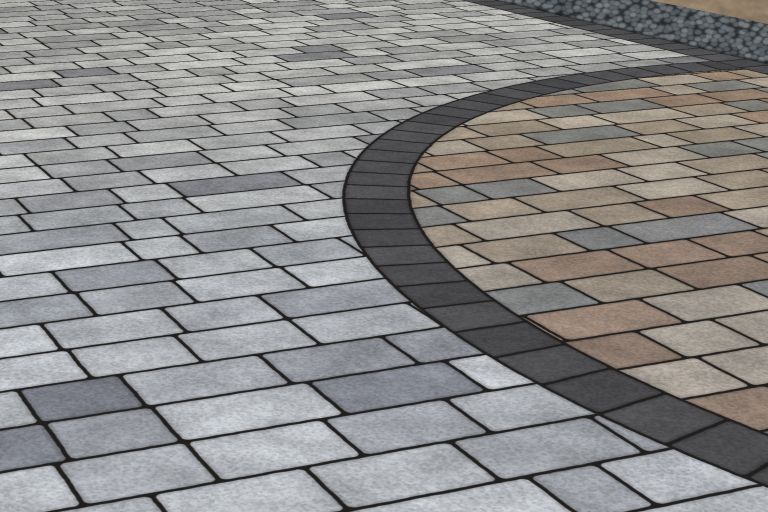
Write a Shadertoy shader that draws this texture.

```glsl
float hash(vec2 p) {
    p = fract(p * vec2(0.1031, 0.1137) + 0.37);
    p += dot(p, p.yx + 33.33);
    return fract((p.x + p.y) * p.x * 17.3);
}

// Nearest-feature distance in x, cell tone in y
vec2 cellular(vec2 p) {
    vec2 cell = floor(p), best = vec2(9.0, 0.0);
    for (int j = -1; j <= 1; j++)
    for (int i = -1; i <= 1; i++) {
        vec2 id = cell + vec2(i, j);
        vec2 site = id + vec2(hash(id), hash(id + 57.0));
        float d = length(p - site);
        if (d < best.x) best = vec2(d, hash(id + 19.0));
    }
    return best;
}

float clouds(vec2 p) {
    float sum = 0.0, amp = 0.5;
    for (int i = 0; i < 4; i++) {
        sum += amp * sin(p.x + 1.3 * sin(p.y)) * sin(p.y + 1.1 * sin(p.x * 0.8));
        p = mat2(1.5, 1.2, -1.2, 1.5) * p + 2.1;
        amp *= 0.6;
    }
    return sum;
}

float roundBox(vec2 p, vec2 halfSize, float radius) {
    vec2 q = abs(p) - halfSize + radius;
    return length(max(q, 0.0)) + min(max(q.x, q.y), 0.0) - radius;
}

// Screen to ground plane: x runs along the rows, y across them
vec2 groundPlane(vec2 p) {
    float depth = 1.41 - p.y;
    return vec2(0.909 * (p.x + 0.781), 0.351 * (8.008 - p.x)) / depth;
}

// Radius of a circle slightly stretched along its diagonal
float skewedRadius(vec2 v) {
    return length(v) - 0.07 * v.x * v.y / dot(v, v);
}

float jointShift(float col, float row, float seed) {
    return 0.55 * hash(vec2(col + seed, row + 7.0));
}

// Rows of uneven stones: signed edge distance in x, stone id in yz
vec3 paving(vec2 g, vec2 size, float seed) {
    float row = floor(g.y / size.y);
    float x = g.x / size.x + hash(vec2(row, seed));
    float col = floor(x);
    if (x < col + jointShift(col, row, seed)) col -= 1.0;
    float left = col + jointShift(col, row, seed);
    float right = col + 1.0 + jointShift(col + 1.0, row, seed);
    vec2 local = vec2((x - 0.5 * (left + right)) * size.x, g.y - (row + 0.5) * size.y);
    vec2 halfSize = 0.5 * vec2((right - left) * size.x, size.y);
    return vec3(roundBox(local, halfSize, 0.014), col + seed, row);
}

vec3 grayTone(float t) {
    vec3 c = mix(vec3(0.59, 0.595, 0.605), vec3(0.725, 0.73, 0.73), smoothstep(0.0, 0.75, t));
    return mix(c, vec3(0.50, 0.505, 0.525), step(0.95, t));
}

vec3 warmTone(float t) {
    vec3 c = mix(vec3(0.50, 0.50, 0.49), vec3(0.66, 0.62, 0.57), step(0.22, t));
    c = mix(c, vec3(0.58, 0.50, 0.44), step(0.52, t));
    return mix(c, vec3(0.60, 0.55, 0.49), step(0.78, t));
}

// Joint, worn rim and grain of one stone
vec3 stoneSurface(vec3 tone, float d, float mottle, float grain, float contrast) {
    vec3 c = tone * (1.0 + contrast * mottle + 0.24 * (grain - 0.5));
    c *= 1.0 - 0.14 * smoothstep(-0.014, -0.004, d);
    return mix(c, vec3(0.13, 0.12, 0.115), smoothstep(-0.0055, -0.002, d));
}

vec3 gravel(vec2 p) {
    vec2 pebble = cellular(p * vec2(75.0, 110.0));
    vec3 c = mix(vec3(0.29, 0.31, 0.325), vec3(0.43, 0.455, 0.47), pebble.y);
    return c * mix(1.08, 0.5, smoothstep(0.25, 0.85, pebble.x));
}

vec3 scene(vec2 p) {
    const vec2 center = vec2(3.46, 2.36);
    const float ringIn = 1.875, ringOut = 2.03, curbIn = 3.732, curbOut = 3.876;
    const float wallStart = 4.54, blockCount = 98.0, blockLength = 0.125;
    const vec2 paverSize = vec2(0.222, 0.1406);

    vec2 g = groundPlane(p);
    if (g.x > wallStart) {
        float dirt = clouds(p * vec2(45.0, 70.0));
        return vec3(0.55, 0.48, 0.40) * (1.0 + 0.18 * dirt);
    }
    if (g.x > curbOut) return gravel(p) * smoothstep(-0.06, 0.05, g.x - curbOut);

    vec2 cell = cellular(g * 170.0);
    float grain = 0.6 * cell.y + 0.4 * cell.x;
    vec2 worn = g + 0.0012 * vec2(clouds(g * 60.0), clouds(g.yx * 60.0 + 5.0));
    vec2 fromCenter = worn - center;
    float radius = skewedRadius(fromCenter);
    bool onCurb = g.x > curbIn;

    // Dark border blocks, straight along the curb and bent around the circle
    if (onCurb || (radius > ringIn && radius < ringOut)) {
        float turn = atan(fromCenter.y, fromCenter.x) / 6.2831853 * blockCount;
        float along = onCurb ? worn.y / blockLength : turn;
        float across = onCurb ? worn.x - 0.5 * (curbIn + curbOut) : radius - 0.5 * (ringIn + ringOut);
        float width = onCurb ? curbOut - curbIn : ringOut - ringIn;
        vec2 local = vec2((fract(along) - 0.5) * blockLength, across);
        float d = roundBox(local, 0.5 * vec2(blockLength, width), 0.01);
        float t = hash(vec2(floor(along) + 80.0, 3.0));
        vec3 tone = mix(vec3(0.275, 0.275, 0.285), vec3(0.335, 0.335, 0.345), t);
        return stoneSurface(tone, d, clouds(g * 30.0), grain, 0.08);
    }

    // Warm stones inside the circle, gray ones outside
    bool inside = radius < ringIn;
    vec3 stone = paving(worn, paverSize, inside ? 41.0 : 12.0);
    float cut = max(inside ? radius - ringIn : ringOut - radius, worn.x - curbIn);
    float t = hash(stone.yz + 100.0);
    float mottle = clouds(g * 19.0 + t * 40.0);
    vec3 tone = inside ? warmTone(t) : grayTone(t);
    tone *= 0.95 + 0.09 * hash(stone.zy + 211.0);

    // Cool light near the viewer, warmer with distance
    float far = smoothstep(0.35, 0.95, p.y);
    tone *= mix(vec3(0.985, 1.0, 1.025), vec3(1.0, 0.995, 0.97), far);
    return stoneSurface(tone, max(stone.x, cut), mottle, grain, inside ? 0.12 : 0.13);
}

void mainImage(out vec4 fragColor, in vec2 fragCoord) {
    const int samples = 3;
    vec3 sum = vec3(0.0);
    for (int j = 0; j < samples; j++)
    for (int i = 0; i < samples; i++) {
        vec2 offset = (vec2(i, j) + 0.5) / float(samples) - 0.5;
        sum += scene((fragCoord + offset) / iResolution.y);
    }
    fragColor = vec4(sum / float(samples * samples), 1.0);
}
```
